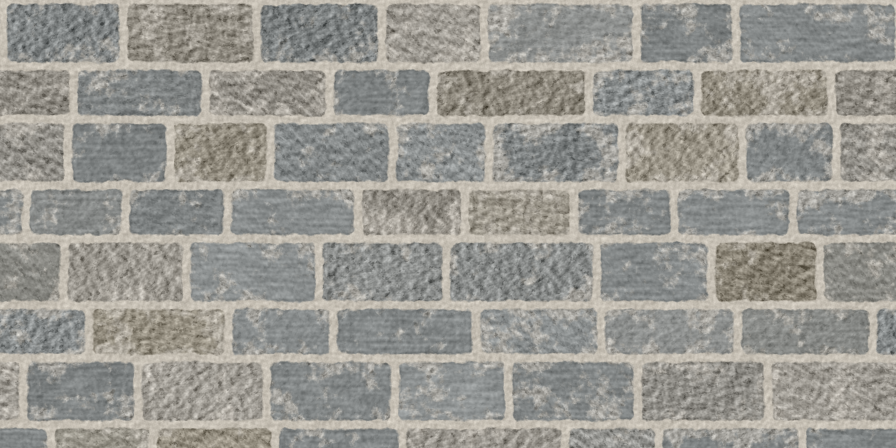
Write a WebGL 1 fragment shader that draws this texture.

```glsl
precision highp float;
// Weathered grey ashlar wall: alternating tall and short courses of rounded
// blocks with jittered joints, set in pale mortar. Gradient noise gives the
// ragged edges, chiselled relief, tooling lines and lime smears.

uniform vec2 u_resolution;

const float PAIR_HEIGHT = 0.2665;   // one tall course plus one short course
const float TALL_HEIGHT = 0.148;
const float WALL_WIDTH = 2.0;       // wall height is 1
const float HALF_JOINT = 0.0095;
const float CORNER = 0.012;

const vec3 MORTAR = vec3(0.775, 0.75, 0.705);
const vec3 LIME = vec3(0.745, 0.725, 0.69);
const vec3 BLUE_GREY = vec3(0.525, 0.54, 0.54);
const vec3 WARM_GREY = vec3(0.60, 0.585, 0.555);
const vec3 OLIVE_GREY = vec3(0.575, 0.55, 0.495);

float hash(vec2 p) {
  vec3 q = fract(p.xyx * vec3(0.1031, 0.1030, 0.0973));
  q += dot(q, q.yzx + 33.33);
  return fract((q.x + q.y) * q.z);
}

float cornerSlope(vec2 cell, vec2 offset) {
  float angle = 6.2832 * hash(cell);
  return dot(vec2(cos(angle), sin(angle)), offset);
}

float gradientNoise(vec2 p) {
  vec2 i = floor(p), f = p - i;
  vec2 w = f * f * f * (f * (f * 6.0 - 15.0) + 10.0);
  vec2 e = vec2(1.0, 0.0);
  float low = mix(cornerSlope(i, f), cornerSlope(i + e, f - e), w.x);
  float high = mix(cornerSlope(i + e.yx, f - e.yx), cornerSlope(i + 1.0, f - 1.0), w.x);
  return 1.4 * mix(low, high, w.y);
}

float fbm(vec2 p) {
  float sum = 0.0, amplitude = 0.55;
  for (int i = 0; i < 3; i++) {
    sum += amplitude * gradientNoise(p);
    p = p * 2.03 + 17.3;
    amplitude *= 0.6;
  }
  return sum;
}

// Difference towards the light, as on an embossed surface
float relief(vec2 p) {
  return fbm(p) - fbm(p + vec2(0.28, 0.34));
}

// Phase of the first joint, in block widths
float courseShift(float course) {
  if (course < 0.5) return 0.87;
  if (course < 1.5) return 0.46;
  if (course < 2.5) return 0.47;
  if (course < 3.5) return 0.15;
  if (course < 4.5) return 0.55;
  if (course < 5.5) return 0.68;
  return course < 6.5 ? 0.06 : 0.25;
}

float joint(float index, float course, float count) {
  return index + 0.34 * (hash(vec2(mod(index, count) + 3.0, course * 7.0 + 11.0)) - 0.5);
}

float roundedBox(vec2 p, vec2 halfSize, float radius) {
  vec2 q = abs(p) - halfSize + radius;
  return length(max(q, 0.0)) + min(max(q.x, q.y), 0.0) - radius;
}

// Returns signed distance, block id and course
vec3 findBlock(vec2 p) {
  float pair = floor(p.y / PAIR_HEIGHT);
  float v = p.y - pair * PAIR_HEIGHT;
  float isShort = step(TALL_HEIGHT, v);
  float course = 2.0 * pair + isShort;
  float top = isShort * TALL_HEIGHT;
  float bottom = mix(TALL_HEIGHT, PAIR_HEIGHT, isShort);

  float count = abs(course - 2.5) < 1.0 ? 8.0 : 7.0;
  float u = p.x / WALL_WIDTH * count - courseShift(course);
  float k = floor(u);
  if (u < joint(k, course, count)) k -= 1.0;
  else if (u > joint(k + 1.0, course, count)) k += 1.0;
  float left = joint(k, course, count), right = joint(k + 1.0, course, count);

  vec2 center = vec2((u - 0.5 * (left + right)) * WALL_WIDTH / count, v - 0.5 * (top + bottom));
  vec2 halfSize = 0.5 * vec2((right - left) * WALL_WIDTH / count, bottom - top) - HALF_JOINT;
  return vec3(roundedBox(center, halfSize, CORNER), mod(k, count), course);
}

vec3 stoneColor(vec2 p, vec2 id, float depth) {
  float tone = hash(id + 21.0), dressed = smoothstep(0.55, 0.8, hash(id + 57.0));
  vec3 base = mix(WARM_GREY, OLIVE_GREY, smoothstep(0.5, 0.9, tone));
  base = mix(base, BLUE_GREY, max(dressed, 1.0 - smoothstep(0.2, 0.45, tone)));
  base += 0.07 * (hash(id + 83.0) - 0.5) + 0.05 * fbm(p * 9.0);

  // Lime smears gather near the block edges
  float edge = 1.0 - smoothstep(0.0, 0.045, depth);
  float smear = smoothstep(0.0, 0.4, fbm(p * 13.0 + id * 5.0) + 0.4 * fbm(p * 60.0)
                + 0.22 * edge - 0.12 + 0.25 * (hash(id + 39.0) - 0.5));
  vec3 color = mix(base, LIME, 0.65 * smear);

  // Chiselled faces turn with each block; dressed faces carry tooling lines
  float turn = 2.0 * hash(id + 71.0) - 1.0;
  vec2 q = mat2(cos(turn), sin(turn), -sin(turn), cos(turn)) * p * vec2(46.0, 56.0);
  float rough = mix(1.0, 0.3, dressed * (1.0 - smear));
  float pits = smoothstep(0.12, 0.5, fbm(q * 1.2 + 31.0));
  color += rough * (0.23 * relief(q) - 0.13 * pits);
  color += 0.07 * dressed * (1.0 - smear) * gradientNoise(p * vec2(14.0, 120.0));
  return color - 0.05 * (1.0 - smoothstep(0.0, 0.008, depth));
}

void main() {
  vec2 p = gl_FragCoord.xy / u_resolution * vec2(WALL_WIDTH, 1.0);
  p.y = 1.0 - p.y;

  // Wavering joints with crumbled edges
  vec2 wobble = 0.003 * vec2(gradientNoise(p * 17.0), gradientNoise(p * 17.0 + 40.0));
  vec3 block = findBlock(p + wobble);
  float d = block.x + 0.005 * fbm(p * 48.0);

  vec3 mortar = MORTAR + 0.05 * fbm(p * 20.0) + 0.09 * relief(p * 65.0);
  vec3 stone = stoneColor(p, block.yz, -d);
  float blur = max(0.003, 0.8 / u_resolution.y);
  vec3 color = mix(stone, mortar, smoothstep(-blur, blur, d));
  color += 0.04 * gradientNoise(p * 125.0);
  gl_FragColor = vec4(clamp(color, 0.0, 1.0), 1.0);
}
```
